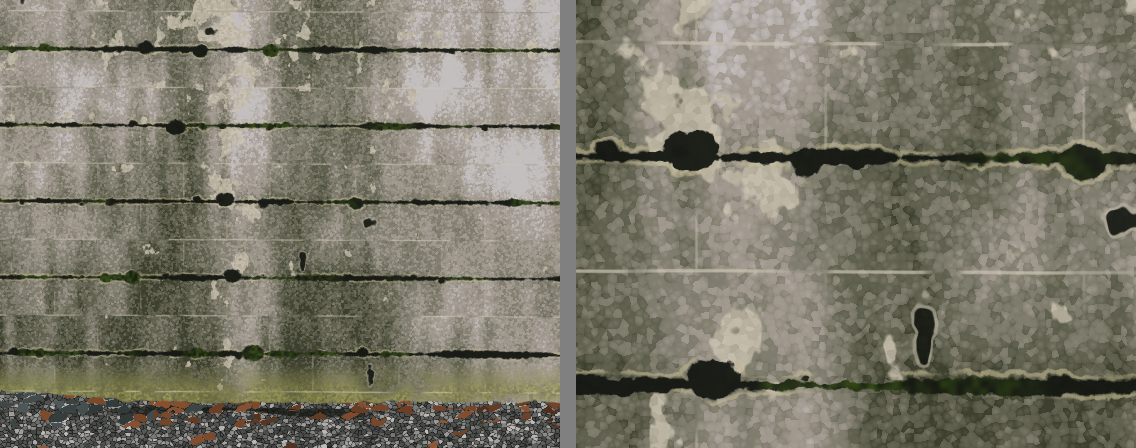
Left, the full canvas; right, a detail of the centre.
This texture is drawn by a WebGL 2 fragment shader. Its source:

```glsl
#version 300 es
precision highp float;
// Weathered concrete block wall with mossy ledges, rain streaks and a gravel foot.
uniform vec2 u_resolution;
out vec4 fragColor;

// Lengths are fractions of the canvas width.
const float BLOCK_W = 0.1537, COURSE_H = 0.0679;
const float FIRST_JOINT_X = 0.0208, FIRST_LEDGE_Y = 0.168;
const float JOINT_HALF = 0.0010, CRACK_HALF = 0.0016, CLUMP_STEP = 0.055;
const float GROUND_Y = 0.082, GRAIN = 230.0, PEBBLES = 125.0;
const vec3 PALE = vec3(0.77, 0.75, 0.75), STONE = vec3(0.63, 0.60, 0.56);
const vec3 GRIME = vec3(0.50, 0.49, 0.43), STAIN = vec3(0.38, 0.38, 0.31);
const vec3 SOOT = vec3(0.24, 0.25, 0.18), VOID = vec3(0.08, 0.09, 0.07);
const vec3 MOSS = vec3(0.18, 0.27, 0.07), ALGAE = vec3(0.55, 0.55, 0.30);
const vec3 LIME = vec3(0.80, 0.77, 0.70), LEAF = vec3(0.46, 0.27, 0.16);
const vec3 SLATE = vec3(0.29, 0.33, 0.33);

float hash(vec2 p) {
  vec3 q = fract(p.xyx * 0.1031);
  q += dot(q, q.yzx + 33.33);
  return fract((q.x + q.y) * q.z);
}
float noise(vec2 p) {
  vec2 i = floor(p), f = fract(p);
  f *= f * (3.0 - 2.0 * f);
  return mix(mix(hash(i), hash(i + vec2(1, 0)), f.x),
             mix(hash(i + vec2(0, 1)), hash(i + 1.0), f.x), f.y);
}
float fbm(vec2 p) {
  float sum = 0.0, amp = 0.53;
  for (int i = 0; i < 4; i++) { sum += amp * noise(p); p = p * 2.1 + 17.3; amp *= 0.5; }
  return sum;
}
// Cellular noise: distance to the nearest seed, gap to the second, cell id.
vec3 cells(vec2 p) {
  vec2 base = floor(p);
  vec3 best = vec3(9.0, 9.0, 0.0);
  for (int k = 0; k < 9; k++) {
    vec2 c = base + vec2(k % 3 - 1, k / 3 - 1);
    float d = length(c + vec2(hash(c), hash(c + 41.7)) - p);
    if (d < best.x) best = vec3(d, best.x, hash(c + 83.1));
    else best.y = min(best.y, d);
  }
  return vec3(best.x, best.y - best.x, best.z);
}
float bump(float x, float c, float w) { x = (x - c) / w; return exp(-x * x); }
float fill(float d, float soft) { return 1.0 - smoothstep(-soft, soft, d); }

vec3 grimeRamp(float g) {
  vec3 c = mix(PALE, STONE, smoothstep(0.0, 0.3, g));
  c = mix(c, GRIME, smoothstep(0.3, 0.55, g));
  c = mix(c, STAIN, smoothstep(0.55, 0.8, g));
  return mix(c, SOOT, smoothstep(0.8, 1.1, g));
}

vec3 wall(vec2 p, float px) {
  // Running bond: odd courses shift by half a block.
  float y = p.y + 0.004 * (p.x - 0.5) + 0.0012 * (noise(p * vec2(28.0, 6.0)) - 0.5);
  float v = (y - FIRST_LEDGE_Y) / COURSE_H, row = floor(v);
  float u = (p.x - FIRST_JOINT_X) / BLOCK_W - 0.5 * mod(row, 2.0);
  vec2 block = vec2(floor(u), row) + 20.0, inside = vec2(fract(u), fract(v));
  float ledge = max(floor(v * 0.5 + 0.5), 0.0);
  float ly = y - FIRST_LEDGE_Y - ledge * 2.0 * COURSE_H;

  // Rain streaks, broad stains and speckled aggregate.
  float g = 0.30 + 0.27 * bump(p.x, 0.31, 0.10) + 0.27 * bump(p.x, 0.58, 0.10);
  g -= 0.25 * bump(p.x, 0.445, 0.035) + 0.22 * smoothstep(0.64, 0.85, p.x);
  g += 0.30 * (1.0 - smoothstep(0.10, 0.65, p.y)) + 0.08 * (hash(block) - 0.5);
  g += 0.42 * (noise(vec2(p.x * 55.0, p.y * 5.0 + ledge * 3.7)) - 0.5) * (1.1 - 0.6 * p.x);
  g += 0.65 * (fbm(p * vec2(15.0, 8.0)) - 0.5);
  g += 0.30 * exp(-abs(ly) * 75.0) * fbm(vec2(p.x * 18.0, ledge));
  vec3 grain = cells(p * GRAIN);
  g += (grain.z - 0.5 + 0.5 * (grain.x - 0.4)) * mix(0.18, 0.42, clamp(g, 0.0, 1.0));
  vec3 col = grimeRamp(g);

  // Flaking lime down the middle, algae along the foot.
  float flake = fbm(p * vec2(42.0, 34.0)) + 0.22 * bump(p.x, 0.415 + 0.02 * sin(p.y * 21.0), 0.04);
  flake += 0.12 * smoothstep(0.4, 0.78, p.y);
  col = mix(col, LIME - 0.08 * grain.z, 0.85 * smoothstep(0.78, 0.84, flake));
  float damp = (1.0 - smoothstep(0.09, 0.16, p.y)) * smoothstep(0.25, 0.6, fbm(p * 17.0));
  col = mix(col, ALGAE * (0.75 + 0.45 * grain.z), 0.75 * damp);

  // Thin pale mortar with a broken shadow.
  float jx = min(inside.x, 1.0 - inside.x) * BLOCK_W;
  float jy = abs(y - FIRST_LEDGE_Y - (floor(v * 0.5) * 2.0 + 1.0) * COURSE_H);
  float joint = max(fill(jy - JOINT_HALF, px), 0.6 * fill(jx - JOINT_HALF * 0.8, px));
  float kept = smoothstep(0.2, 0.6, noise(p * 38.0 + 5.0));
  col = mix(col, mix(STAIN, LIME, kept), joint * (0.25 + 0.45 * kept));

  // A few blocks have a chipped hole or an upright slot.
  float pick = hash(block + 7.7);
  vec2 size = pick > 0.97 ? vec2(0.005, 0.016) : vec2(0.013, 0.006);
  vec2 q = (inside - vec2(0.3 + 0.4 * hash(block + 3.1), 0.45)) * vec2(BLOCK_W, COURSE_H);
  float hole = (length(q / size) - 1.0) * 0.005 + 0.005 * (noise(p * 170.0) - 0.5);
  float chipped = step(0.94, pick);
  col = mix(col, LIME, 0.5 * chipped * fill(abs(hole - 0.001) - 0.001, px));
  col = mix(col, VOID, 0.9 * chipped * fill(hole, px));

  // Ledge crack with moss clumps clinging to it.
  float rough = 0.006 * (fbm(p * 150.0) - 0.5);
  float crack = abs(ly) - CRACK_HALF - 0.0055 * pow(noise(vec2(p.x * 24.0, ledge * 5.3)), 2.0);
  for (int i = -1; i <= 1; i++) {
    vec2 c = vec2(floor(p.x / CLUMP_STEP) + float(i) + 9.0, ledge + 2.0);
    float r = 0.001 + 0.014 * pow(hash(c), 2.5) * (0.35 + 0.65 * bump(p.x, 0.42, 0.28));
    float cx = (c.x - 9.0 + 0.2 + 0.6 * hash(c + 5.0)) * CLUMP_STEP;
    crack = min(crack, length(vec2((p.x - cx) * 0.75, ly - 0.008 * (hash(c + 9.0) - 0.5))) - r);
  }
  crack += rough;
  float crust = fill(abs(crack - 0.0022) - 0.0012, px) * smoothstep(0.4, 0.65, noise(vec2(p.x * 45.0, ledge + ly * 90.0)));
  col = mix(col, LIME * vec3(0.94, 0.93, 0.80), 0.6 * crust);
  float green = smoothstep(0.45, 0.75, noise(vec2(p.x * 17.0, ledge * 8.1))) * noise(p * 210.0);
  return mix(col, mix(VOID, MOSS, green * 1.2), 0.95 * fill(crack, px));
}

vec3 ground(vec2 p, float px) {
  // Gravel, then slate and leaf litter gathered against the wall.
  vec3 stone = cells(p * vec2(PEBBLES, PEBBLES * 1.25));
  vec3 col = mix(vec3(0.25, 0.26, 0.25), vec3(0.72, 0.71, 0.70), stone.z * stone.z);
  col *= 0.45 + 0.6 * smoothstep(0.0, 0.3, stone.y);
  float strip = abs(p.y - 0.066 + 0.004 * sin(p.x * 13.0)) - 0.008 * noise(vec2(p.x * 16.0, 2.0));
  col = mix(col, VOID, 0.85 * fill(strip, px) * bump(p.x, 0.45, 0.3));
  vec3 litter = cells(p * vec2(42.0, 75.0) + 0.6 * noise(p * 90.0));
  float chance = 0.08 + 0.45 * smoothstep(0.03, 0.075, p.y);
  float slab = step(1.0 - chance, litter.z) * smoothstep(0.08, 0.16, litter.y);
  float tint = hash(vec2(floor(litter.z * 997.0), 3.0));
  vec3 scrap = mix(LEAF, SLATE, step(tint, 0.85 - 1.6 * p.x)) * (0.65 + 0.6 * tint);
  return mix(col, scrap, slab);
}

void main() {
  vec2 p = gl_FragCoord.xy / u_resolution.x;
  float px = 1.0 / u_resolution.x;
  float edge = GROUND_Y + 0.018 * (1.0 - smoothstep(0.0, 0.3, p.x)) + 0.010 * (fbm(vec2(p.x * 40.0, 1.0)) - 0.5);
  vec3 col = mix(wall(p, px), ground(p, px), fill(p.y - edge, px));
  fragColor = vec4(col, 1.0);
}
```
